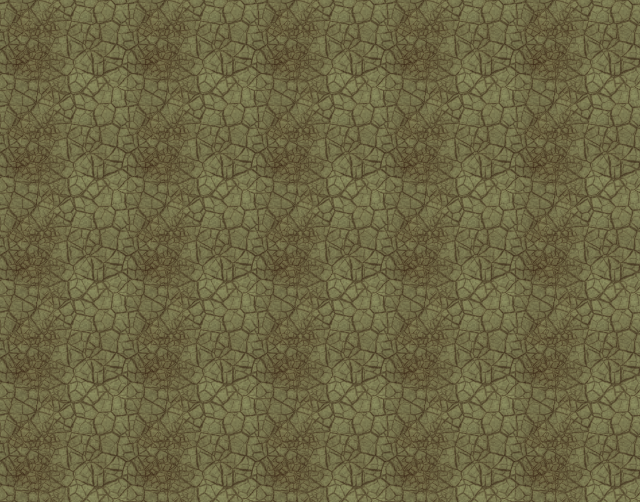
Give the GLSL for this texture, as a Shadertoy shader.

```glsl
// Dry cracked mud: olive plates split by brown cracks, in a repeating tile.

const vec2 REPEATS = vec2(4.95, 4.88);      // tiles across and down
const vec2 PHASE = vec2(0.02, 0.525);       // shift of the tile grid
const vec3 DEEP_BROWN = vec3(0.27, 0.225, 0.145);
const vec3 DRY_OLIVE = vec3(0.535, 0.535, 0.36);
const vec3 RUST_TINT = vec3(0.035, -0.005, -0.02);
const vec2 LIGHT = vec2(-0.6, 0.8);
const vec2 PLATE_CELLS = vec2(7.0, 6.0);    // largest plates in one tile
const float CRACK_WIDTH = 0.0075;           // half width, in tile heights
const float WARP = 0.022;                   // raggedness of the cracks
const float GRAIN = 0.30;
const float PLATE_TONE = 0.90;

float hash(vec2 p) {
    return fract(sin(dot(p, vec2(127.1, 311.7))) * 43758.5);
}

vec2 hash2(vec2 p) {
    return vec2(hash(p), hash(p + 57.3));
}

// Value noise that wraps after one tile.
float noise(vec2 uv, vec2 period) {
    vec2 p = uv * period;
    vec2 i = floor(p), f = fract(p);
    f = f * f * (3.0 - 2.0 * f);
    vec2 a = mod(i, period), b = mod(i + 1.0, period);
    return mix(mix(hash(a), hash(vec2(b.x, a.y)), f.x),
               mix(hash(vec2(a.x, b.y)), hash(b), f.x), f.y);
}

float fbm(vec2 uv, vec2 period) {
    float sum = 0.0, weight = 0.5;
    for (int i = 0; i < 4; i++) {
        sum += weight * noise(uv, period);
        period *= 2.0;
        weight *= 0.5;
    }
    return sum / 0.9375;
}

// Wrapping Voronoi plates: distance to the crack, plate hash, slope to light.
vec3 plates(vec2 uv, vec2 cells) {
    vec2 p = uv * cells;
    vec2 cell = floor(p), local = fract(p);
    vec2 nearest = vec2(8.0), id = cell;
    for (int y = -1; y <= 1; y++)
    for (int x = -1; x <= 1; x++) {
        vec2 o = vec2(x, y), wrapped = mod(cell + o, cells);
        vec2 r = o + hash2(wrapped) - local;
        if (dot(r, r) < dot(nearest, nearest)) {
            nearest = r;
            id = wrapped;
        }
    }
    float edge = 8.0;
    for (int y = -2; y <= 2; y++)
    for (int x = -2; x <= 2; x++) {
        vec2 o = vec2(x, y);
        vec2 r = o + hash2(mod(cell + o, cells)) - local;
        vec2 d = r - nearest;
        if (dot(d, d) > 1e-4) edge = min(edge, dot(0.5 * (r + nearest), normalize(d)));
    }
    return vec3(edge / cells.y, hash(id + 3.7), dot(-nearest, LIGHT));
}

// Soft round patch inside the tile.
float patchAt(vec2 uv, vec2 center, vec2 radius) {
    vec2 d = (uv - center) / radius;
    return exp(-dot(d, d));
}

void mainImage(out vec4 fragColor, in vec2 fragCoord) {
    vec2 uv = fract(fragCoord / iResolution.xy * REPEATS + PHASE);
    float pixel = REPEATS.y / iResolution.y;

    // Ragged coordinates for the cracks
    vec2 ragged = uv + WARP * (vec2(fbm(uv, vec2(15.0, 12.0)),
                                    fbm(uv + 0.37, vec2(15.0, 12.0))) - 0.5);

    // Worn, crumbled ground against firm, pale plates
    float blotch = fbm(uv, vec2(5.0, 4.0));
    float firm = patchAt(uv, vec2(0.76, 0.52), vec2(0.26, 0.38))
               + 0.6 * patchAt(uv, vec2(0.34, 0.42), vec2(0.14, 0.16));
    float crumbled = patchAt(uv, vec2(0.24, 0.86), vec2(0.24, 0.16))
                   + patchAt(uv, vec2(0.22, 0.09), vec2(0.34, 0.07));
    float wear = clamp(0.5 + 1.6 * (blotch - 0.5) + 0.5 * crumbled - 0.6 * firm, 0.0, 1.0);

    float tone = PLATE_TONE - 0.32 * wear + 0.3 * (blotch - 0.5);
    tone += 0.1 * patchAt(uv, vec2(0.97, 0.5), vec2(0.12, 0.3));
    tone += GRAIN * (noise(uv, vec2(96.0, 76.0)) - 0.5);
    tone += 0.22 * (fbm(uv + 0.21, vec2(24.0, 19.0)) - 0.5);

    // Cracks from large plates down to crumbs
    float cracks = 0.0, halo = 0.0;
    vec2 cells = PLATE_CELLS;
    for (int i = 0; i < 3; i++) {
        float level = float(i);
        vec3 plate = plates(ragged, cells);
        float vary = noise(uv + 0.13 * level, vec2(14.0, 11.0));
        float width = CRACK_WIDTH * (0.4 + 1.1 * vary) / (1.0 + 0.4 * level);
        float line = 1.0 - smoothstep(width - 0.75 * pixel, width + 0.75 * pixel, plate.x);
        float amount = i == 0 ? 1.0 - 0.6 * wear
                     : i == 1 ? 0.35 + 0.5 * vary
                     : 0.75 * smoothstep(0.3, 0.75, wear);
        cracks = max(cracks, line * amount);
        halo = max(halo, amount * exp(-plate.x / (2.5 * CRACK_WIDTH)));
        tone += amount * (0.12 * (plate.y - 0.5) + 0.10 * plate.z);
        cells = floor(cells * 1.8);
    }
    tone -= 0.58 * cracks + 0.14 * halo;

    vec3 color = mix(DEEP_BROWN, DRY_OLIVE, clamp(tone, -0.25, 1.12));
    color += RUST_TINT * (0.5 * halo + 0.35 * wear - 0.2);
    fragColor = vec4(color, 1.0);
}
```
